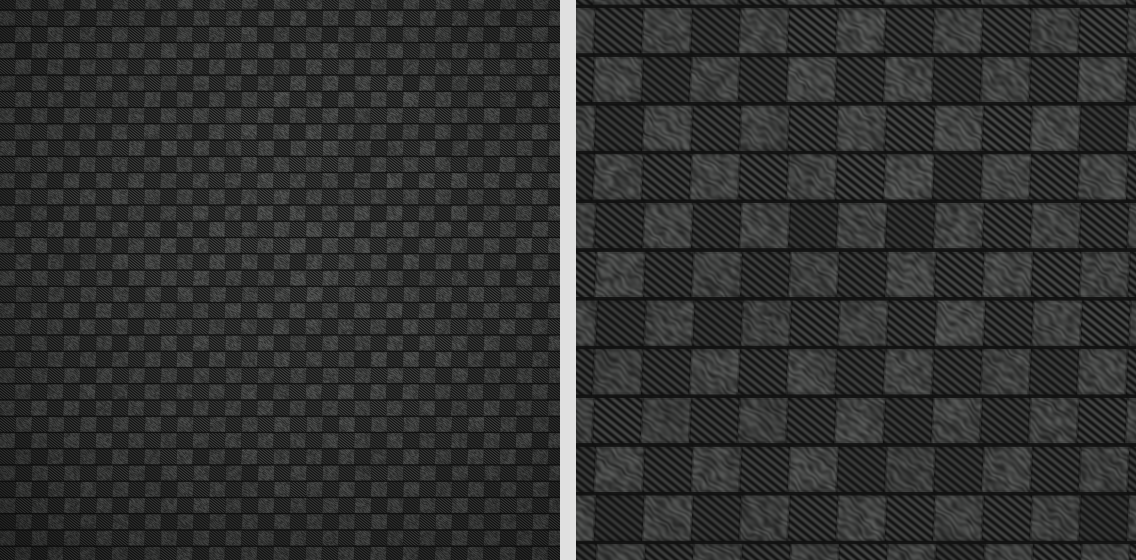
Left, the full canvas; right, a detail of the centre.
Give the GLSL for this pattern, as a three.js fragment shader.

```glsl
varying vec2 vUv;

const vec2 GRID = vec2(34.66, 34.47);
const vec2 GRID_OFFSET = vec2(0.94, 0.85);
const vec2 STRIPE_FREQ = vec2(4.8, 6.0);
const vec3 TINT = vec3(0.99, 1.01, 0.995);

float hash(vec2 p) {
  vec3 q = fract(vec3(p.xyx) * 0.1031);
  q += dot(q, q.yzx + 33.33);
  return fract((q.x + q.y) * q.z);
}

float valueNoise(vec2 p) {
  vec2 i = floor(p);
  vec2 f = fract(p);
  f = f * f * (3.0 - 2.0 * f);
  float low = mix(hash(i), hash(i + vec2(1.0, 0.0)), f.x);
  float high = mix(hash(i + vec2(0.0, 1.0)), hash(i + vec2(1.0, 1.0)), f.x);
  return mix(low, high, f.y);
}

// Sine ridge that fades out once it is too fine to resolve
float ridge(float phase, float pixelPhase) {
  return sin(6.28318 * phase) * (1.0 - smoothstep(0.5, 1.0, pixelPhase));
}

// Band around distance zero, softened by one pixel
float band(float dist, float halfWidth, float pixel) {
  return 1.0 - smoothstep(halfWidth - 0.5 * pixel, halfWidth + 0.5 * pixel, dist);
}

float darkWeave(vec2 p, float pixelPhase, float variation) {
  float stripe = ridge(dot(p, STRIPE_FREQ), pixelPhase);
  return 0.152 + (0.068 + 0.025 * variation) * stripe;
}

float lightLeather(vec2 p, float pixelPhase) {
  // Short lumps stretched along the falling diagonal
  vec2 grainPos = vec2((p.x - p.y) * 4.8, (p.x + p.y) * 7.0) + 300.0;
  float grain = valueNoise(grainPos) - 0.5;
  float warp = valueNoise(p * 5.3 + 40.0) * 0.9;
  float crease = ridge(dot(p, STRIPE_FREQ) + warp, pixelPhase);
  return 0.235 + 0.042 * crease + 0.11 * grain;
}

float vignette(vec2 uv, vec2 center) {
  vec2 d = uv - center;
  return 1.08 - 0.62 * dot(d, d);
}

void main() {
  vec2 p = vUv * GRID - GRID_OFFSET;
  vec2 pixel = max(fwidth(vUv) * GRID, vec2(0.0001));
  float pixelPhase = max(pixel.x * STRIPE_FREQ.x, pixel.y * STRIPE_FREQ.y);

  // Checker cells with slightly uneven, slanted sides
  float row = floor(p.y);
  float shift = (hash(vec2(row + 50.0, 7.0)) - 0.5) * 0.07;
  float slant = (fract(p.y) - 0.5) * 0.05;
  float x = p.x + shift - slant;
  vec2 cell = vec2(floor(x), row);
  vec2 local = vec2(fract(x), fract(p.y));
  vec2 edge = min(local, 1.0 - local);
  float isLight = mod(cell.x + cell.y, 2.0);
  float variation = hash(cell + 80.0);

  // Blend the two materials across the vertical sides
  float sideBlend = 0.5 + 0.5 * clamp(edge.x / (0.5 * pixel.x), 0.0, 1.0);
  float lightAmount = mix(1.0 - sideBlend, sideBlend, isLight);
  float leather = lightLeather(p, pixelPhase) * (0.95 + 0.1 * variation);
  float weave = darkWeave(p, pixelPhase, variation) * (0.92 + 0.16 * variation);
  float shade = mix(weave, leather, lightAmount);

  // Seams: faint uprights and a narrow groove between rows
  shade *= 1.0 - 0.22 * band(edge.x, 0.03, pixel.x);
  shade *= 1.0 - 0.12 * band(edge.y, 0.08, pixel.y);
  shade = mix(shade, 0.06, 0.9 * band(edge.y, 0.037, pixel.y));

  shade *= vignette(vUv, vec2(0.56, 0.59));
  gl_FragColor = vec4(shade * TINT, 1.0);
}
```
